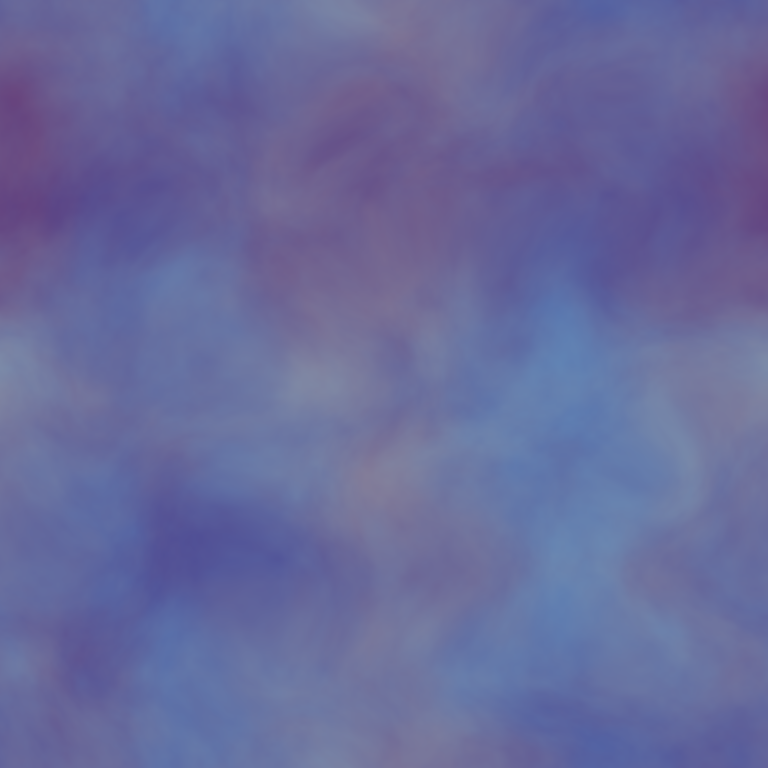
A WebGL 1 fragment shader for this texture:

```glsl
precision highp float;

uniform vec2 u_resolution;

#define CELLS 4.0
#define OCTAVES 6
#define GAIN 0.54
#define CONTRAST 3.0
#define WARP 0.035
#define BASE_COLOR vec3(0.395, 0.397, 0.602)
#define LIGHT_SHIFT vec3(0.033, 0.066, 0.031)
#define WARM_SHIFT vec3(0.032, -0.004, -0.024)
#define LIGHT_SEED 41.3
#define WARM_SEED 87.6

// Sine-free hash of a lattice cell and a seed, in 0..1
float hash(vec2 cell, float seed) {
    vec3 p = fract(vec3(cell + seed, seed * 1.7) * vec3(0.1031, 0.1130, 0.0973));
    p += dot(p, p.yzx + 33.33);
    return fract((p.x + p.y) * p.z);
}

// Value noise that repeats after `period` cells
float tiledNoise(vec2 p, float period, float seed) {
    vec2 cell = floor(p);
    vec2 f = p - cell;
    vec2 blend = f * f * (3.0 - 2.0 * f);
    vec2 low = mod(cell, period);
    vec2 high = mod(cell + 1.0, period);
    float bottom = mix(hash(low, seed), hash(vec2(high.x, low.y), seed), blend.x);
    float top = mix(hash(vec2(low.x, high.y), seed), hash(high, seed), blend.x);
    return mix(bottom, top, blend.y);
}

// Layered clouds centred on zero
float clouds(vec2 uv, float seed) {
    float sum = 0.0;
    float amplitude = 1.0;
    float period = CELLS;
    for (int i = 0; i < OCTAVES; i++) {
        float layerSeed = seed + 13.7 * float(i);
        sum += amplitude * (tiledNoise(uv * period, period, layerSeed) - 0.5);
        amplitude *= GAIN;
        period *= 2.0;
    }
    return sum * CONTRAST;
}

void main() {
    vec2 uv = gl_FragCoord.xy / u_resolution.y;

    // Bend the lattice so that the clouds drift off its axes
    float bendPeriod = CELLS * 2.0;
    vec2 bend = vec2(tiledNoise(uv * bendPeriod, bendPeriod, 5.2),
                     tiledNoise(uv * bendPeriod, bendPeriod, 23.9)) - 0.5;
    uv += 2.0 * WARP * bend;

    // Two independent fields: pale against deep, mauve against blue
    float light = clouds(uv, LIGHT_SEED);
    float warmth = clouds(uv, WARM_SEED);

    vec3 color = BASE_COLOR + light * LIGHT_SHIFT + warmth * WARM_SHIFT;
    gl_FragColor = vec4(color, 1.0);
}
```
